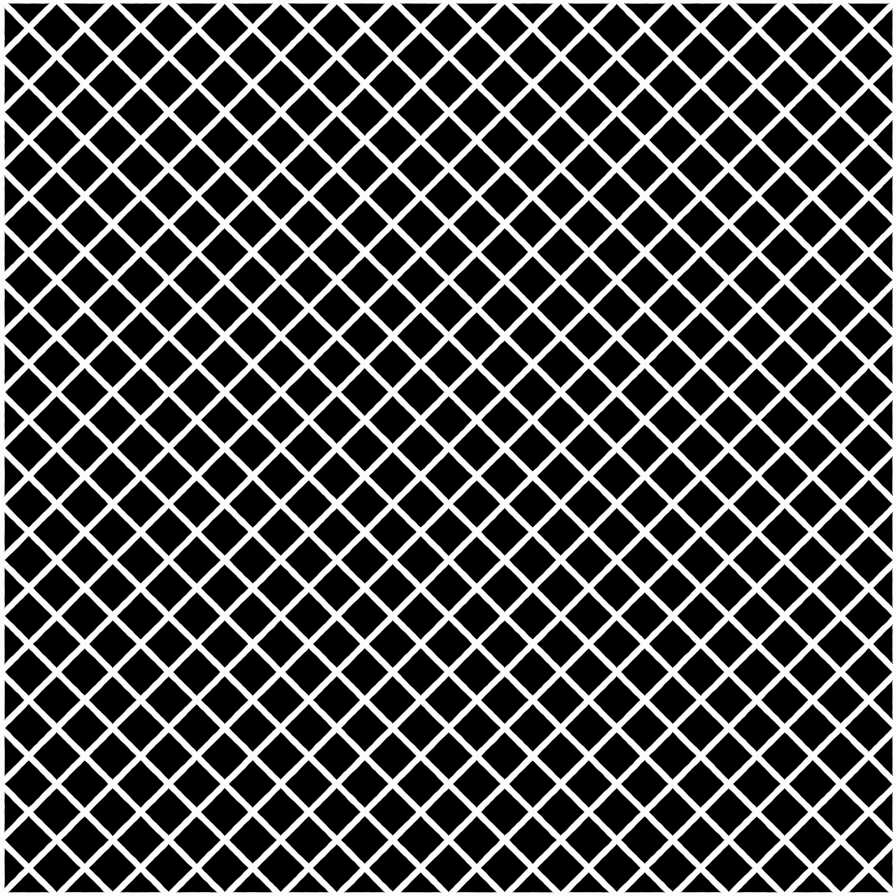
Give the GLSL for this pattern, as a WebGL 2 fragment shader.

```glsl
#version 300 es
precision highp float;
// A diagonal lattice of white bars over black, 16 diamonds across and 16 down,
// held in a thin white frame. Each bar is a distance to a repeated line, and
// value noise nudges its edge for a faintly rough, printed outline.

uniform vec2 u_resolution;
out vec4 outColor;

const vec3 INK = vec3(0.0);
const vec3 PAPER = vec3(0.99);
const float REPEATS = 16.0;
const vec2 LATTICE_CENTER = vec2(0.5008, 0.5);
const float BAR_WIDTH = 0.0069;
const float ROUGHNESS = 0.0006;
const float ROUGH_SCALE = 190.0;
const vec2 FRAME_LOW = vec2(0.0052, 0.0042);   // left, bottom
const vec2 FRAME_HIGH = vec2(0.0040, 0.0040);  // right, top

// Sine-free hash of a lattice point
float hash(vec2 p) {
  vec3 q = fract(vec3(p.xyx) * 0.1031);
  q += dot(q, q.yzx + 33.33);
  return fract((q.x + q.y) * q.z);
}

float valueNoise(vec2 p) {
  vec2 cell = floor(p);
  vec2 t = fract(p);
  t = t * t * (3.0 - 2.0 * t);
  float low = mix(hash(cell), hash(cell + vec2(1.0, 0.0)), t.x);
  float high = mix(hash(cell + vec2(0.0, 1.0)), hash(cell + vec2(1.0)), t.x);
  return mix(low, high, t.y);
}

// Distance to the nearest integer
float repeatDistance(float s) {
  return abs(fract(s + 0.5) - 0.5);
}

// Signed distance to both families of diagonal bars, in canvas units
float latticeDistance(vec2 p, float repeats, float width) {
  vec2 s = p * repeats;
  float nearest = min(repeatDistance(s.x + s.y), repeatDistance(s.x - s.y));
  return nearest / (repeats * sqrt(2.0)) - 0.5 * width;
}

// Signed distance to the frame: negative inside its margins
float frameDistance(vec2 p, vec2 low, vec2 high) {
  vec2 d = min(p - low, 1.0 - high - p);
  return min(d.x, d.y);
}

// Antialiased coverage of a signed distance
float coverage(float d, float pixel) {
  return 1.0 - smoothstep(-0.75 * pixel, 0.75 * pixel, d);
}

void main() {
  vec2 uv = gl_FragCoord.xy / u_resolution;
  float pixel = 1.0 / min(u_resolution.x, u_resolution.y);

  // Rough bars
  float wobble = (valueNoise(uv * ROUGH_SCALE) - 0.5) * ROUGHNESS;
  float bars = latticeDistance(uv - LATTICE_CENTER, REPEATS, BAR_WIDTH) + wobble;

  // Union with the frame
  float border = frameDistance(uv, FRAME_LOW, FRAME_HIGH) + 0.5 * wobble;
  float white = coverage(min(bars, border), pixel);

  outColor = vec4(mix(INK, PAPER, white), 1.0);
}
```
